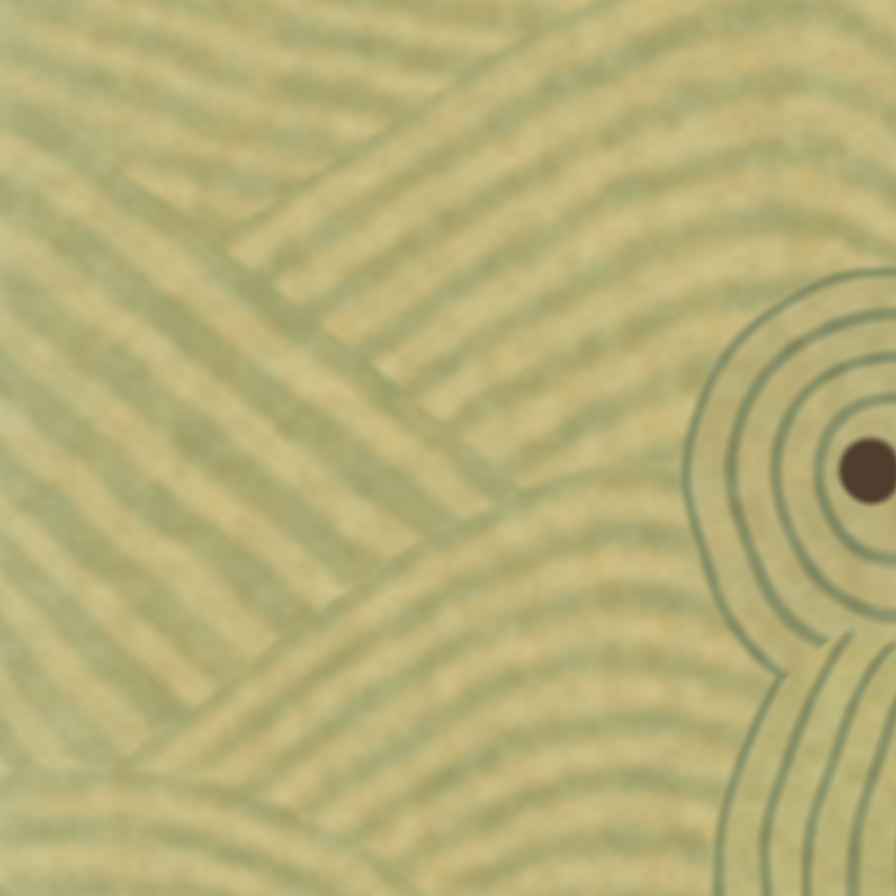
Write a three.js fragment shader that draws this pattern.

```glsl
// Raked sand garden: overlapping fans of soft furrows, a ringed stone at
// the right and a curved stem of thin lines below it. Each patch is a scalar
// field cut into repeating furrows, painted from back to front.

#define WOBBLE 0.010
#define GRAIN 0.048
#define EDGE 0.008
#define FURROW_SOFT 0.015
#define LINE_SOFT 0.006
#define LINE_WIDTH 0.0065

varying vec2 vUv;

const vec3 SAND = vec3(0.780, 0.727, 0.495);
const vec3 FURROW = vec3(0.635, 0.635, 0.425);
const vec3 RING_SAND = vec3(0.725, 0.685, 0.470);
const vec3 STEM_SAND = vec3(0.730, 0.700, 0.465);
const vec3 RING_LINE = vec3(0.480, 0.525, 0.375);
const vec3 STONE = vec3(0.310, 0.245, 0.180);
const vec3 HAZE = vec3(0.730, 0.745, 0.570);

float hash(vec2 p) {
  vec3 q = fract(p.xyx * 0.1031);
  q += dot(q, q.yzx + 33.33);
  return fract((q.x + q.y) * q.z);
}

float noise(vec2 p) {
  vec2 i = floor(p), f = fract(p);
  f = f * f * (3.0 - 2.0 * f);
  float low = mix(hash(i), hash(i + vec2(1.0, 0.0)), f.x);
  float high = mix(hash(i + vec2(0.0, 1.0)), hash(i + 1.0), f.x);
  return mix(low, high, f.y);
}

// Lines of a given half width at every multiple of the period
float lines(float field, float period, float width, float soft) {
  float d = abs(fract(field / period + 0.5) - 0.5) * period;
  return 1.0 - smoothstep(width - soft, width + soft, d);
}

float inside(float field) {
  return smoothstep(-EDGE, EDGE, field);
}

// Depth below a hyperbolic arch with the given apex
float archDepth(vec2 p, vec2 apex, float slope, float bend) {
  return apex.y - p.y + bend - length(vec2(bend, slope * (p.x - apex.x)));
}

// Soft furrows whose depth varies in patches
vec3 rake(float field, float period, float share, float strength) {
  float furrow = lines(field, period, period * share, FURROW_SOFT);
  float patchy = 0.75 + 0.4 * noise(vUv * 14.0 + 23.0);
  return mix(SAND, FURROW, furrow * strength * patchy);
}

void main() {
  vec2 p = vUv;
  p += WOBBLE * (vec2(noise(vUv * 13.0), noise(vUv * 13.0 + 40.0)) - 0.5);
  float down = 1.0 - p.y;

  // Shallow furrows at the upper left
  float shallow = down - 0.38 * p.x + 0.19 * p.x * p.x - 0.052;
  vec3 color = rake(shallow, 0.062, 0.28, 0.68);

  // Large upper fan, drooping toward the right edge
  float upper = archDepth(p, vec2(0.885, 1.065), 0.75, 0.182);
  float droop = max(p.x - 0.885, 0.0);
  upper -= 2.0 * droop * droop;
  color = mix(color, rake(upper, 0.078, 0.22, 0.75), inside(upper));

  // Broad diagonal bands at the left
  float diagonal = down - 0.8 * p.x - 0.087;
  diagonal += (0.648 - p.y) * 0.15 * exp(-p.x / 0.065);
  color = mix(color, rake(diagonal, 0.1126, 0.27, 0.84), inside(diagonal + 0.012));

  // Lower middle fan
  float lower = archDepth(p, vec2(0.703, 0.470), 0.85, 0.191);
  color = mix(color, rake(lower, 0.0677, 0.23, 0.82), inside(lower + 0.010));

  // Round mound at the lower left
  float mound = 0.589 - length(p - vec2(0.091, -0.452));
  color = mix(color, rake(mound, 0.0625, 0.24, 0.80), inside(mound + 0.012));

  // Rings, stretched in their lower half
  vec2 q = p - vec2(1.0, 0.473);
  q.y *= q.y < 0.0 ? 0.85 : 1.03;
  float radius = length(q);
  float ringLine = lines(radius - 0.231, 0.0485, LINE_WIDTH, LINE_SOFT);
  ringLine *= smoothstep(0.055, 0.065, radius);
  vec3 rings = mix(RING_SAND, RING_LINE, ringLine * 0.8);
  color = mix(color, rings, inside(0.237 - radius));

  // Stem that flows down out of the rings
  float stem = p.x - 1.161 * p.y * p.y - 0.801;
  float neck = mix(0.233, 0.160, smoothstep(0.0, 0.05, stem));
  float stemMask = inside(stem + 0.007) * inside(radius - neck);
  stemMask *= 1.0 - smoothstep(0.34, 0.36, p.y);
  float stemLine = lines(stem, 0.0508, LINE_WIDTH, LINE_SOFT);
  color = mix(color, mix(STEM_SAND, RING_LINE, stemLine * 0.75), stemMask);

  // Pale haze at the left edge
  color = mix(color, HAZE, 0.38 * exp(-vUv.x / 0.10));

  // Mottled sand grain with a slight tint
  float grain = 0.7 * noise(vUv * 44.0) + 0.3 * noise(vUv * 100.0 + 7.0) - 0.5;
  float tint = noise(vUv * 30.0 + 91.0) - 0.5;
  color += GRAIN * (grain * 1.6 + tint * vec3(0.5, -0.1, -0.5));

  // Dark stone
  float stone = length(p - vec2(0.973, 0.475)) - 0.035;
  color = mix(color, STONE, 1.0 - smoothstep(-0.006, 0.007, stone));

  gl_FragColor = vec4(color, 1.0);
}
```
